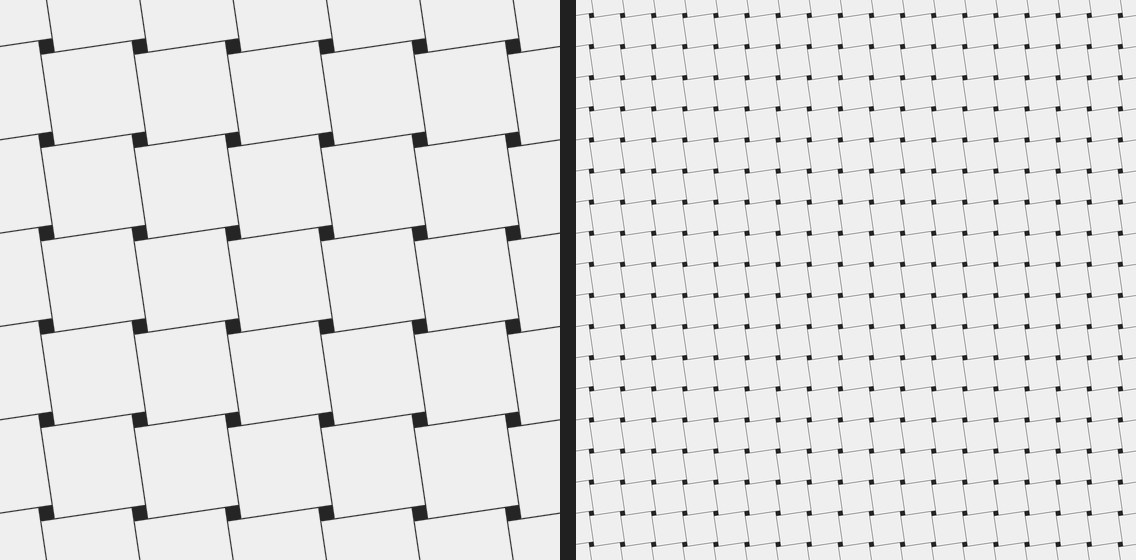
Left, the tile; right, the same tile 3 across and 3 down.
Reproduce this pattern procedurally as a three.js fragment shader.

```glsl
// Pythagorean tiling: large pale squares, slightly turned, with small dark
// squares at their corners and thin dark joints. Each cell holds one dark
// square; its four edges run on, pinwheel fashion, to the cell borders.

#define REPEATS 6.0
#define TILT 0.149          // tangent of the turn = small side / large side
#define LINE_WIDTH 0.0122   // in cells
#define SOFTNESS 1.2        // width of the smoothed edge, in pixels
#define CENTRE vec2(0.4982, 0.5018)  // of the dark square, in its cell
#define PAPER vec3(0.937)
#define INK vec3(0.147)

varying vec2 vUv;

// Distance to a sharp-cornered square centred on the origin.
float squareDistance(vec2 p, float halfSide) {
  return max(abs(p.x), abs(p.y)) - halfSide;
}

// Distance to the four joints that extend the small square's edges.
float jointDistance(vec2 p, float halfSide) {
  float across = abs(p.y + (p.x < 0.0 ? -halfSide : halfSide));
  float upright = abs(p.x - (p.y < 0.0 ? -halfSide : halfSide));
  return min(across, upright);
}

void main() {
  vec2 grid = vUv * REPEATS;
  vec2 cell = fract(grid - CENTRE + 0.5) - 0.5;

  // Turn into the frame of the tiles.
  vec2 axis = normalize(vec2(1.0, TILT));
  vec2 p = vec2(dot(cell, axis), dot(cell, vec2(-axis.y, axis.x)));

  // The joints meet at the cell borders when the small side is the sine.
  float halfSide = 0.5 * axis.y;
  float halfLine = 0.5 * LINE_WIDTH;
  float d = min(squareDistance(p, halfSide), jointDistance(p, halfSide)) - halfLine;

  // Smooth the edges.
  float edge = SOFTNESS * max(fwidth(grid.x), fwidth(grid.y));
  float ink = clamp(0.5 - d / edge, 0.0, 1.0);
  gl_FragColor = vec4(mix(PAPER, INK, ink), 1.0);
}
```
